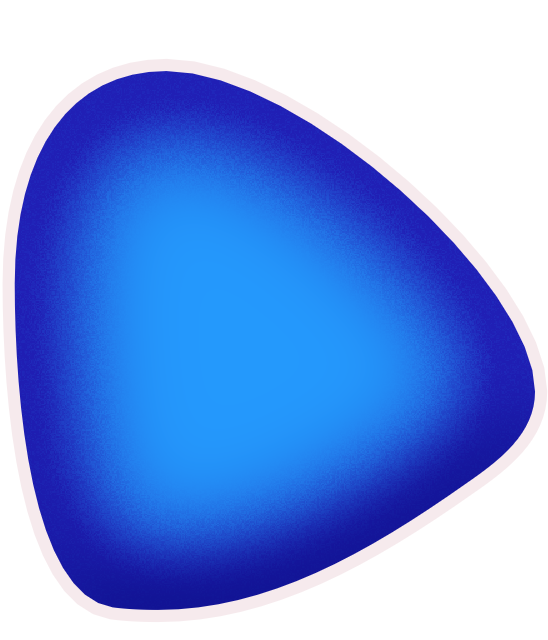
This background is drawn by a Shadertoy shader. Its source:

```glsl
// Draws a rounded blue pebble with grainy dark rims and a pale outline on white.

const vec3 PAPER = vec3(1.0);
const vec3 OUTLINE = vec3(0.965, 0.918, 0.929);
const vec3 CORE = vec3(0.14, 0.60, 0.99);
const vec3 RIM = vec3(0.125, 0.12, 0.71);
const vec3 NAVY = vec3(0.05, 0.06, 0.54);

const float OUTLINE_WIDTH = 0.019;
const float RIM_SPREAD = 0.085;
const float NAVY_SPREAD = 0.055;
const float GRAIN_CELLS = 512.0;
const float GRAIN_AMOUNT = 0.16;

// Closed chain of cubic curves, clockwise from the top, in canvas heights
const int CURVES = 6;
const int STEPS = 16;
const vec2 HULL[18] = vec2[18](
    vec2(0.260, 0.889), vec2(0.469, 0.889), vec2(0.836, 0.557),
    vec2(0.836, 0.388), vec2(0.836, 0.323), vec2(0.781, 0.281),
    vec2(0.729, 0.245), vec2(0.573, 0.135), vec2(0.417, 0.047),
    vec2(0.247, 0.047), vec2(0.224, 0.047), vec2(0.199, 0.048),
    vec2(0.176, 0.051), vec2(0.049, 0.070), vec2(0.023, 0.375),
    vec2(0.023, 0.557), vec2(0.023, 0.766), vec2(0.111, 0.889));

struct Pebble {
    float dist;   // signed distance, negative inside
    float rim;    // soft shade along the whole edge
    float floorShade; // soft shade along downward-facing edges
};

float hash(vec2 cell) {
    vec3 q = fract(vec3(cell.xyx) * 0.1031);
    q += dot(q, q.yzx + 33.33);
    return fract((q.x + q.y) * q.z);
}

vec2 cubic(vec2 a, vec2 b, vec2 c, vec2 d, float t) {
    float s = 1.0 - t;
    return s * s * s * a + 3.0 * s * t * (s * b + t * c) + t * t * t * d;
}

float segmentDistance(vec2 p, vec2 a, vec2 b) {
    vec2 ab = b - a;
    float t = clamp(dot(p - a, ab) / dot(ab, ab), 0.0, 1.0);
    return length(p - a - ab * t);
}

// Gaussian weight that integrates to one along a straight edge
float glow(float dist, float spread) {
    return exp(-0.5 * dist * dist / (spread * spread)) / (spread * 2.5066);
}

// Walk the outline, gathering distance, crossings and edge shading
Pebble pebble(vec2 p) {
    Pebble result = Pebble(1e3, 0.0, 0.0);
    float side = 1.0;
    vec2 from = HULL[0];
    for (int i = 0; i < CURVES; i++) {
        int k = 3 * i;
        for (int j = 1; j <= STEPS; j++) {
            float t = float(j) / float(STEPS);
            vec2 to = cubic(HULL[k], HULL[k + 1], HULL[k + 2], HULL[(k + 3) % 18], t);
            vec2 edge = to - from;
            result.dist = min(result.dist, segmentDistance(p, from, to));

            float reach = length(p - 0.5 * (from + to));
            result.rim += length(edge) * glow(reach, RIM_SPREAD);
            result.floorShade += max(-edge.x, 0.0) * glow(reach, NAVY_SPREAD);

            if ((from.y > p.y) != (to.y > p.y)) {
                float crossing = from.x + edge.x * (p.y - from.y) / edge.y;
                if (p.x < crossing) side = -side;
            }
            from = to;
        }
    }
    result.dist *= side;
    return result;
}

// Blue body, with grain strongest where the shade is halfway
vec3 bodyColor(vec2 p, float rim, float floorShade) {
    float shade = clamp(rim, 0.0, 1.0);
    float grain = hash(floor(p * GRAIN_CELLS)) - 0.5;
    shade += grain * GRAIN_AMOUNT * smoothstep(0.05, 0.45, shade);
    vec3 color = mix(CORE, RIM, clamp(shade, 0.0, 1.0));
    return mix(color, NAVY, 0.75 * clamp(floorShade, 0.0, 1.0));
}

float coverage(float dist, float pixel) {
    return clamp(0.5 - dist / pixel, 0.0, 1.0);
}

void mainImage(out vec4 fragColor, in vec2 fragCoord) {
    vec2 p = fragCoord / iResolution.y;
    float pixel = 1.0 / iResolution.y;
    Pebble shape = pebble(p);

    vec3 color = mix(PAPER, OUTLINE, coverage(shape.dist - OUTLINE_WIDTH, pixel));
    vec3 body = bodyColor(p, shape.rim, shape.floorShade);
    color = mix(color, body, coverage(shape.dist, pixel));
    fragColor = vec4(color, 1.0);
}
```
